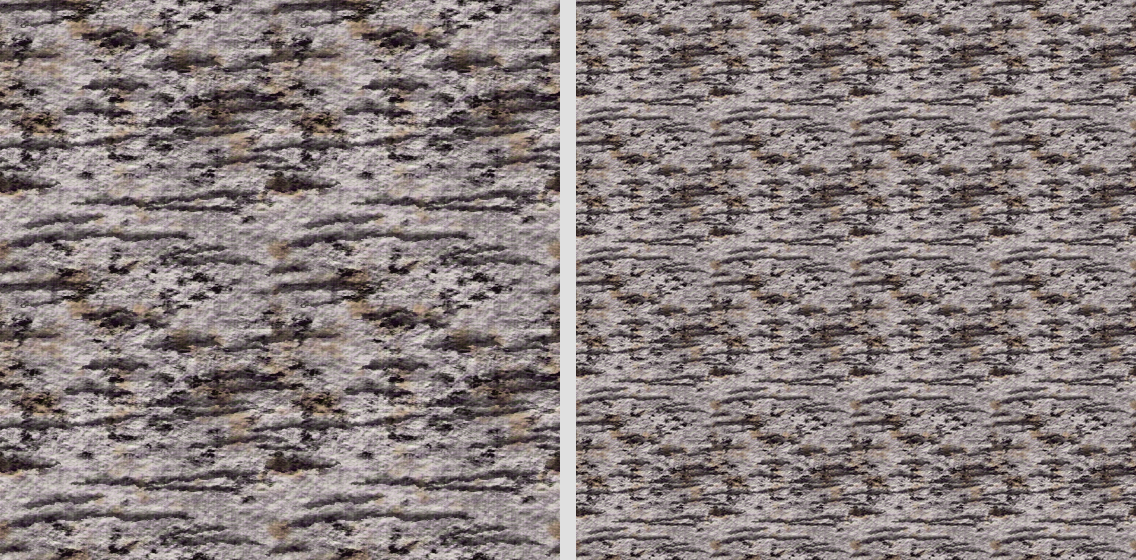
Left, the tile; right, the same tile 2 across and 2 down.
Give the GLSL for this texture, as a WebGL 2 fragment shader.

```glsl
#version 300 es
precision highp float;
// Weathered layered rock with ragged horizontal clefts, tiled two by two.

uniform vec2 u_resolution;
out vec4 fragColor;

const float REPEATS = 2.0;
const int CLEFTS = 28;
const vec3 SHADOW = vec3(0.08, 0.05, 0.06);
const vec3 PALE = vec3(0.90, 0.86, 0.86);
const vec3 RUST = vec3(0.88, 0.76, 0.60);
const vec3 MOSS = vec3(0.98, 1.03, 0.96);
const vec3 FRINGE = vec3(0.4, -0.3, 0.9);

float hash(vec2 p) {
    return fract(sin(dot(p, vec2(127.1, 311.7))) * 43758.5453);
}

// Value noise on the unit tile; a whole-number period makes it wrap.
float noise(vec2 p, vec2 period, float seed) {
    vec2 q = p * period;
    vec2 cell = floor(q);
    vec2 f = q - cell;
    f = f * f * (3.0 - 2.0 * f);
    vec2 a = mod(cell, period);
    vec2 b = mod(cell + 1.0, period);
    float low = mix(hash(a + seed), hash(vec2(b.x, a.y) + seed), f.x);
    float high = mix(hash(vec2(a.x, b.y) + seed), hash(b + seed), f.x);
    return mix(low, high, f.y);
}

float fbm(vec2 p, vec2 period, float seed) {
    float sum = 0.0;
    float weight = 0.5;
    for (int i = 0; i < 4; i++) {
        sum += weight * noise(p, period, seed + float(i) * 7.0);
        period *= 2.0;
        weight *= 0.65;
    }
    return sum / 1.174;
}

// Lens-shaped shadow: soft above, darkest along its sharp lower edge.
float cleft(vec2 p, vec2 centre, vec2 size, float tilt) {
    vec2 d = p - centre;
    d -= round(d);
    d.y -= tilt * d.x;
    float lens = 1.0 - d.x * d.x / (size.x * size.x);
    float depth = size.y * max(lens, 0.05);
    float lower = smoothstep(-0.005, 0.002, d.y);
    float upper = 1.0 - smoothstep(0.3, 1.0, d.y / depth);
    float core = 1.0 - smoothstep(0.008, 0.022, d.y);
    return lower * upper * mix(0.72, 1.0, core) * smoothstep(0.0, 0.4, lens);
}

// One cleft per jittered row keeps the layers evenly spread.
float cleftField(vec2 p) {
    float shade = 0.0;
    for (int i = 0; i < CLEFTS; i++) {
        float k = float(i);
        vec2 centre = vec2(hash(vec2(k, 3.0)), (k + hash(vec2(k, 8.0))) / float(CLEFTS));
        float scale = hash(vec2(k, 15.0));
        vec2 size = vec2(mix(0.09, 0.24, scale), mix(0.03, 0.065, hash(vec2(k, 21.0))));
        float tilt = mix(-0.08, 0.14, hash(vec2(k, 34.0)));
        float strength = mix(0.8, 1.0, hash(vec2(k, 42.0)));
        shade = max(shade, strength * cleft(p, centre, size, tilt));
    }
    return shade;
}

// Light from above: difference of the rough height along a short step.
float relief(vec2 p, vec2 period, vec2 stride, float seed) {
    return fbm(p, period, seed) - fbm(p + stride, period, seed);
}

// Faint woven ribs over the surface.
float weave(vec2 p, float threads) {
    vec2 rib = cos(6.28318 * threads * p);
    return 0.5 * (rib.x + rib.y);
}

vec3 rock(vec2 p) {
    // Bend the layers, then fray their edges.
    vec2 bend = vec2(fbm(p, vec2(4.0, 5.0), 11.0), fbm(p, vec2(3.0, 4.0), 23.0)) - 0.5;
    vec2 q = p + vec2(0.06, 0.03) * bend;
    vec2 fray = vec2(fbm(p, vec2(26.0, 40.0), 37.0), fbm(p, vec2(24.0, 32.0), 45.0)) - 0.5;
    float shade = cleftField(q + vec2(0.12, 0.035) * fray);

    // Broad stains, rough grain and dark pits.
    float stain = fbm(q, vec2(3.0, 8.0), 51.0) - 0.5;
    float grain = fbm(p, vec2(32.0, 48.0), 64.0) - 0.5;
    float grit = noise(p, vec2(112.0, 128.0), 69.0) - 0.5;
    float ledge = relief(q, vec2(5.0, 14.0), vec2(0.0, 0.014), 73.0);
    float bumps = relief(p, vec2(24.0, 36.0), vec2(-0.003, 0.006), 85.0);
    float rough = smoothstep(0.42, 0.60, fbm(q, vec2(4.0, 6.0), 97.0));
    float pits = rough * smoothstep(0.50, 0.70, fbm(p, vec2(20.0, 32.0), 109.0));

    float tone = 0.68 + 0.55 * stain + 0.5 * grain + 0.45 * ledge + 0.16 * grit;
    tone += bumps * mix(1.0, 1.7, rough) - 0.6 * pits;
    float hollow = 0.12 + 0.4 * grain + 0.5 * bumps + 0.12 * grit;
    tone = mix(tone, hollow, shade * 0.96);
    tone += 0.03 * weave(p, 96.0);
    tone -= 0.5 * max(tone - 0.85, 0.0);

    // Brown patches, greenish hollows and a violet to yellow fringe.
    vec3 color = mix(SHADOW, PALE, clamp(tone, 0.0, 1.08));
    float rust = smoothstep(0.50, 0.74, fbm(q, vec2(7.0, 9.0), 121.0));
    color *= mix(vec3(1.0), RUST, 0.8 * rust);
    color *= mix(vec3(1.0), MOSS, shade);
    float fringe = relief(p, vec2(24.0, 36.0), vec2(0.004, -0.005), 85.0);
    return color + FRINGE * (0.28 * fringe + 0.02 * shade);
}

void main() {
    vec2 uv = gl_FragCoord.xy / u_resolution;
    fragColor = vec4(clamp(rock(fract(uv * REPEATS)), 0.0, 1.0), 1.0);
}
```
